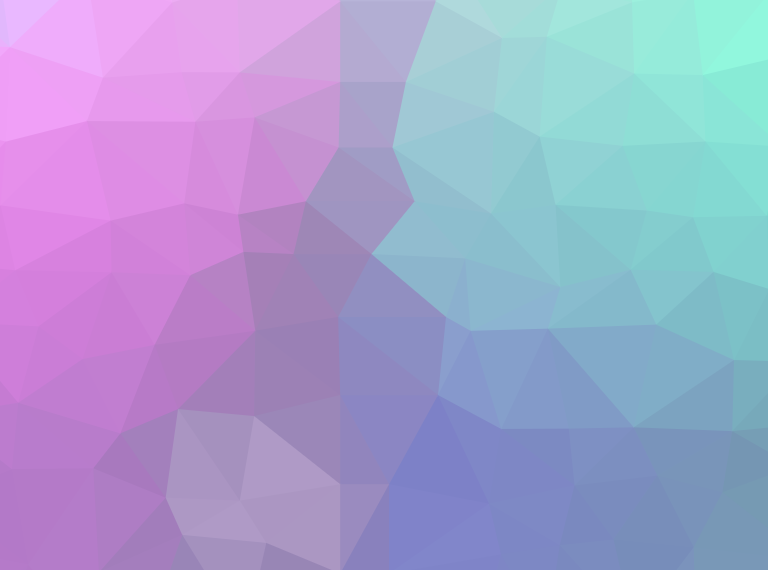
A WebGL 2 fragment shader for this background:

```glsl
#version 300 es
precision highp float;

#define ASPECT 1.35
#define ORIGIN vec2(0.038, -0.025)
#define CELL vec2(0.135, 0.125)
#define JITTER 0.6
#define FACET_CONTRAST 0.022
#define SEAM_COLUMN 5.0
#define SEAM_SWING 0.044

uniform vec2 u_resolution;
out vec4 outColor;

vec2 hash2(vec2 p) {
    vec2 k = vec2(dot(p, vec2(127.1, 311.7)), dot(p, vec2(269.5, 183.3)));
    return fract(sin(k) * 43758.545);
}

float bump(float x, float center, float width) {
    float d = (x - center) / width;
    return exp(-d * d);
}

// Boundaries between colour regions, as x for a depth below the top
float seam(float depth) {
    float x = 0.704 + 0.062 * bump(depth, 0.0, 0.105) - 0.015 * bump(depth, 0.27, 0.05);
    x += 0.026 * bump(depth, 0.355, 0.025) - 0.053 * bump(depth, 0.44, 0.035);
    return x + 0.08 * smoothstep(0.44, 0.55, depth) - 0.1 * smoothstep(0.66, 0.8, depth);
}

float ridge(float depth) {
    return 0.598 - 0.1 * bump(depth, 0.41, 0.08);
}

float pinkEdge(float depth) {
    return 0.585 - 0.165 * smoothstep(0.22, 0.58, depth)
        - 0.115 * smoothstep(0.65, 0.78, depth);
}

// Mesh nodes: a jittered grid with two columns bent along the boundaries
vec2 node(vec2 id) {
    vec2 p = ORIGIN + CELL * (id + JITTER * (hash2(id) - 0.5));
    float swing = ORIGIN.y + CELL.y * id.y + SEAM_SWING * cos(0.8 * id.y - 0.9);
    if (id.x == SEAM_COLUMN) p = vec2(seam(swing), swing);
    if (id.x == SEAM_COLUMN - 1.0) p = vec2(ridge(swing), swing);
    return p;
}

// Four colours blended from top to bottom
vec3 ramp(vec3 top, vec3 upper, vec3 lower, vec3 base, float depth) {
    vec3 c = mix(top, upper, clamp(depth / 0.38, 0.0, 1.0));
    c = mix(c, lower, clamp((depth - 0.38) / 0.22, 0.0, 1.0));
    return mix(c, base, clamp((depth - 0.6) / 0.2, 0.0, 1.0));
}

vec3 colorField(vec2 p) {
    float depth = p.y;
    vec3 pink = ramp(vec3(0.98, 0.67, 1.0), vec3(0.89, 0.53, 0.91),
                     vec3(0.81, 0.49, 0.85), vec3(0.71, 0.48, 0.79), depth);
    pink -= vec3(0.10, 0.01, 0.09) * smoothstep(0.0, 0.6, p.x);
    pink = mix(pink, vec3(0.89, 0.73, 1.0), bump(length(p), 0.0, 0.12));

    vec3 mauve = ramp(vec3(0.76, 0.68, 0.84), vec3(0.64, 0.52, 0.71),
                      vec3(0.61, 0.49, 0.70), vec3(0.59, 0.52, 0.71), depth);
    vec3 periwinkle = ramp(vec3(0.71, 0.70, 0.84), vec3(0.60, 0.60, 0.76),
                           vec3(0.55, 0.56, 0.77), vec3(0.53, 0.51, 0.76), depth);
    vec3 middle = mix(mauve, periwinkle, smoothstep(0.5, 0.72, p.x));
    float glow = 1.0 - smoothstep(0.6, 1.25, length((p - vec2(0.458, 0.88)) / vec2(0.18, 0.14)));
    middle = mix(middle, vec3(0.68, 0.60, 0.77), glow);

    float tealDepth = depth - 0.07 * bump(depth, 0.48, 0.08);
    vec3 coolLeft = ramp(vec3(0.72, 0.79, 0.85), vec3(0.57, 0.73, 0.81),
                         vec3(0.55, 0.63, 0.82), vec3(0.50, 0.51, 0.79), tealDepth);
    vec3 mint = ramp(vec3(0.57, 0.99, 0.87), vec3(0.49, 0.84, 0.81),
                     vec3(0.49, 0.75, 0.78), vec3(0.46, 0.60, 0.70), depth);
    float across = clamp((p.x - 0.7) / 0.65, 0.0, 1.0);
    across = pow(across, mix(0.8, 1.4, smoothstep(0.2, 0.8, depth)));
    vec3 cool = mix(coolLeft, mint, across);

    vec3 c = mix(pink, middle, smoothstep(-0.13, 0.07, p.x - pinkEdge(depth)));
    return mix(c, cool, smoothstep(-0.02, 0.02, p.x - seam(depth)));
}

// Signed distance to the line a-b, positive on its left
float edgeDistance(vec2 p, vec2 a, vec2 b) {
    vec2 e = normalize(b - a);
    return e.x * (p.y - a.y) - e.y * (p.x - a.x);
}

// Flat facet: colour premultiplied by its smoothed coverage
vec4 facet(vec2 p, vec2 a, vec2 b, vec2 c, float pixel) {
    float winding = sign(edgeDistance(c, a, b));
    float d = min(winding * edgeDistance(p, a, b),
              min(winding * edgeDistance(p, b, c), winding * edgeDistance(p, c, a)));
    float coverage = clamp(d / pixel + 0.5, 0.0, 1.0);
    if (coverage <= 0.0) return vec4(0.0);
    vec2 center = (a + b + c) / 3.0;
    float shade = (hash2(center * 17.0).x - 0.5) * FACET_CONTRAST;
    return vec4(colorField(center) + shade, 1.0) * coverage;
}

void main() {
    vec2 uv = gl_FragCoord.xy / u_resolution;
    vec2 p = vec2(uv.x * ASPECT, 1.0 - uv.y);
    float pixel = 1.0 / u_resolution.y;
    vec2 home = floor((p - ORIGIN) / CELL);
    vec4 total = vec4(0.0);

    // Split each nearby cell along its shorter diagonal
    for (int y = -1; y <= 1; y++)
    for (int x = -1; x <= 1; x++) {
        vec2 id = home + vec2(x, y);
        vec2 a = node(id), b = node(id + vec2(1, 0));
        vec2 c = node(id + vec2(1, 1)), d = node(id + vec2(0, 1));
        bool falling = distance(a, c) < distance(b, d);
        total += falling ? facet(p, a, b, c, pixel) : facet(p, a, b, d, pixel);
        total += falling ? facet(p, a, c, d, pixel) : facet(p, b, c, d, pixel);
    }
    outColor = vec4(total.rgb / max(total.a, 0.0001), 1.0);
}
```
